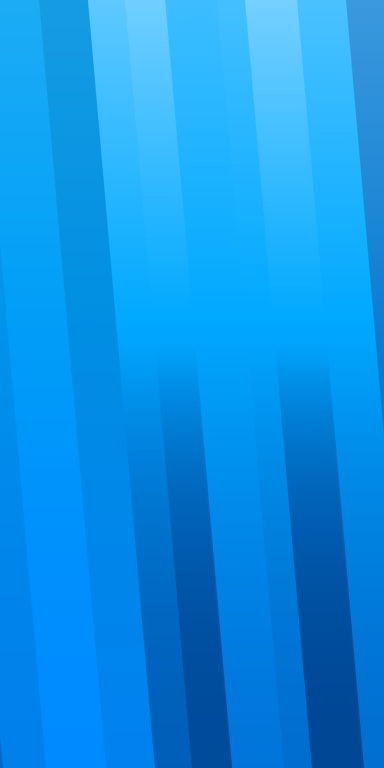
A WebGL 1 fragment shader for this background:

```glsl
precision highp float;
// Slanted translucent blue panels: a skewed x coordinate selects the panel,
// and a vertical ramp fades each from pale sky through azure to deep navy.
// The central panels share one azure glow; the side panels have own ramps.

uniform vec2 u_resolution;

#define SLANT 0.1745
#define GLOW_HEIGHT 0.415
#define SHADE_START 0.45
#define AZURE vec3(0.0, 0.66, 1.0)
#define DEEP vec3(0.0, 0.46, 0.86)
#define NAVY vec3(0.0, 0.28, 0.585)

// Antialiased step across a panel boundary, in units of canvas width.
float edge(float s, float position) {
  float halfPixel = 0.75 / u_resolution.x;
  return smoothstep(position - halfPixel, position + halfPixel, s);
}

// Three-colour vertical ramp; depth runs from 0 at the top to 1 at the bottom.
vec3 ramp(vec3 top, vec3 middle, vec3 low, float depth) {
  vec3 upper = mix(top, middle, clamp(depth / GLOW_HEIGHT, 0.0, 1.0));
  float fall = clamp((depth - GLOW_HEIGHT) / (1.0 - GLOW_HEIGHT), 0.0, 1.0);
  return mix(upper, low, fall * (1.6 - 0.6 * fall));
}

// Per-panel tone: x is the pale tint above, y is the navy shade below.
vec2 panelTone(float s) {
  vec2 tone = vec2(0.37, 0.50);
  tone = mix(tone, vec2(0.44, 0.93), edge(s, 0.3255));
  tone = mix(tone, vec2(0.24, 0.02), edge(s, 0.430));
  tone = mix(tone, vec2(0.265, 0.18), edge(s, 0.565));
  tone = mix(tone, vec2(0.46, 1.00), edge(s, 0.638));
  return mix(tone, vec2(0.29, 0.14), edge(s, 0.7734));
}

vec3 centralPanels(float s, float depth) {
  vec2 tone = panelTone(s);
  vec3 pale = mix(AZURE, vec3(1.0), tone.x);
  vec3 color = ramp(pale, AZURE, DEEP, depth);
  float shade = clamp((depth - SHADE_START) / (1.0 - SHADE_START), 0.0, 1.0);
  return mix(color, NAVY, tone.y * shade * (2.0 - shade));
}

void main() {
  vec2 uv = gl_FragCoord.xy / u_resolution;
  float depth = 1.0 - uv.y;
  float s = uv.x - SLANT * depth;

  // Left side panels, from the outer corner inward.
  vec3 corner = vec3(0.0, 0.40, 0.78);
  vec3 outer = ramp(vec3(0.08, 0.63, 0.92), vec3(0.0, 0.58, 0.92),
                    vec3(0.0, 0.50, 0.92), depth);
  vec3 bright = ramp(vec3(0.11, 0.675, 0.96), vec3(0.0, 0.62, 0.97),
                     vec3(0.0, 0.54, 1.0), depth);
  vec3 muted = ramp(vec3(0.085, 0.61, 0.885), vec3(0.0, 0.56, 0.885),
                    vec3(0.0, 0.51, 0.935), depth);
  vec3 color = mix(corner, outer, edge(s, -0.167));
  color = mix(color, bright, edge(s, -0.055));
  color = mix(color, muted, edge(s, 0.1016));

  // Glowing centre, then the dim strip on the right.
  color = mix(color, centralPanels(s, depth), edge(s, 0.229));
  vec3 dim = ramp(vec3(0.23, 0.60, 0.87), vec3(0.06, 0.49, 0.82),
                  vec3(0.0, 0.38, 0.74), depth);
  color = mix(color, dim, edge(s, 0.901));

  gl_FragColor = vec4(color, 1.0);
}
```
